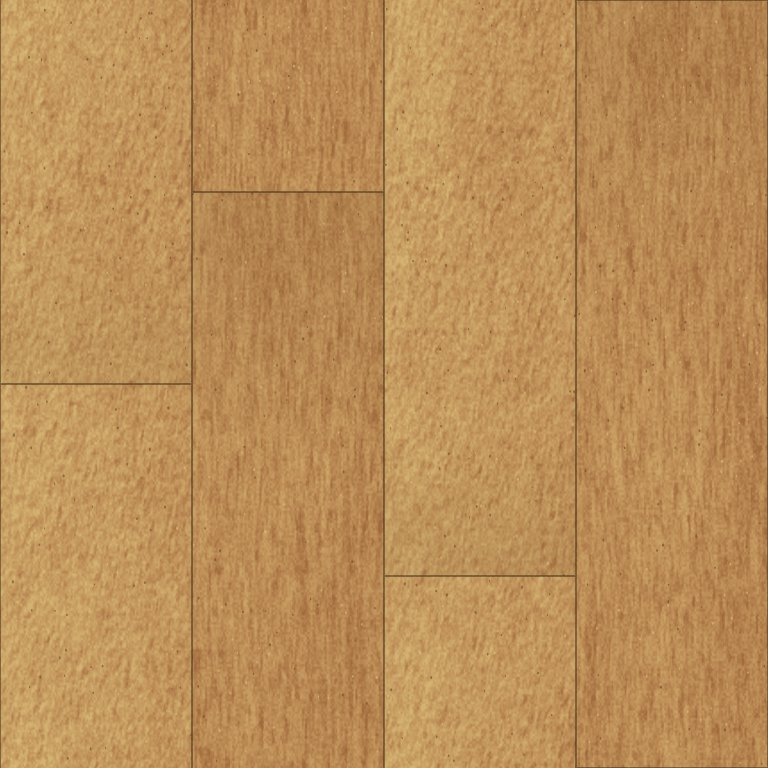
Reproduce this texture procedurally as a Shadertoy shader.

```glsl
// Wooden floor: four staggered planks, alternating pebbled honey and streaked russet grain.

const float PLANKS = 4.0;                            // planks across; each is one canvas long
const vec4 JOINT_HEIGHT = vec4(0.5, 0.75, 0.25, 0.0); // end joint of each plank
const float JOINT_WIDTH = 0.0016;
const float HONEY_SLANT = 0.14;
const float HONEY_TONE = 0.63;
const float RUSSET_TONE = 0.43;
const float FUZZ = 0.36;                             // strength of the finest grain
const float DRIFT = 0.15;                            // strength of the slow shading
const float PORE_SHARE = 0.012;
const vec3 RUST = vec3(0.635, 0.42, 0.24);
const vec3 TAN = vec3(0.748, 0.565, 0.347);
const vec3 STRAW = vec3(0.83, 0.70, 0.445);
const vec3 UMBER = vec3(0.56, 0.42, 0.24);
const vec3 PORE_COLOR = vec3(0.42, 0.28, 0.15);
const vec3 JOINT_COLOR = vec3(0.27, 0.20, 0.11);

float hash(vec2 p) {
    vec3 q = fract(p.xyx * 0.1031);
    q += dot(q, q.yzx + 33.33);
    return fract((q.x + q.y) * q.z);
}

float valueNoise(vec2 p) {
    vec2 cell = floor(p), f = fract(p);
    f = f * f * (3.0 - 2.0 * f);
    float low = mix(hash(cell), hash(cell + vec2(1, 0)), f.x);
    float high = mix(hash(cell + vec2(0, 1)), hash(cell + vec2(1, 1)), f.x);
    return mix(low, high, f.y);
}

// Value noise centred on zero
float grain(vec2 p) {
    return valueNoise(p) - 0.5;
}

// Cellular noise: x = distance to the nearest point, y = random id of that point
vec2 cellular(vec2 p) {
    vec2 cell = floor(p), nearest = vec2(9.0, 0.0);
    for (int j = -1; j <= 1; j++)
    for (int i = -1; i <= 1; i++) {
        vec2 c = cell + vec2(i, j);
        vec2 point = c + vec2(hash(c), hash(c + 57.0));
        float d = length(point - p);
        if (d < nearest.x) nearest = vec2(d, hash(c + 113.0));
    }
    return nearest;
}

// Slanted grain with small pale pebbles and short shadows
float honeyGrain(vec2 p) {
    p.x -= HONEY_SLANT * p.y;
    vec2 q = p * vec2(170.0, 105.0);
    vec2 warp = vec2(valueNoise(q * 0.8), valueNoise(q * 0.8 + 40.0));
    vec2 pebble = cellular(q + 0.8 * warp);
    float bump = (0.3 + 0.7 * pebble.y) * (0.5 - pebble.x);
    float relief = valueNoise(q + vec2(-0.3, 0.4)) - valueNoise(q);
    float fibre = grain(p * vec2(270.0, 60.0));
    float shadow = smoothstep(0.68, 0.9, valueNoise(p * vec2(200.0, 80.0) + 91.0));
    float band = grain(p * vec2(42.0, 14.0) + 17.0);
    return 0.30 * bump + 0.30 * relief + 0.26 * fibre - 0.20 * shadow + 0.17 * band;
}

// Straight, fine fibres broken into short dashes
float russetGrain(vec2 p) {
    p.x += 0.002 * sin(p.y * 9.0) + 0.001 * sin(p.y * 23.0);
    float fibre = grain(p * vec2(300.0, 42.0));
    float strand = grain(p * vec2(190.0, 12.0) + 31.0);
    float dash = smoothstep(0.66, 0.9, valueNoise(p * vec2(230.0, 55.0) + 91.0));
    float band = grain(p * vec2(36.0, 4.0) + 73.0);
    return 0.32 * fibre + 0.24 * strand - 0.22 * dash + 0.13 * band;
}

void mainImage(out vec4 fragColor, in vec2 fragCoord) {
    vec2 uv = fragCoord / iResolution.xy;
    float pixel = 1.0 / min(iResolution.x, iResolution.y);

    // Position within the plank, measured from its lower left corner
    float column = min(floor(uv.x * PLANKS), PLANKS - 1.0);
    vec2 local = vec2(uv.x - column / PLANKS, fract(uv.y - JOINT_HEIGHT[int(column)]));
    float across = local.x * PLANKS;
    bool honey = mod(column, 2.0) < 0.5;
    vec2 grainPos = local + vec2(1.0 + column * 1.37, column * 2.11 + 1.0);

    // Tone: grain, fine fuzz and a slow drift over the plank
    float tone = honey ? HONEY_TONE + honeyGrain(grainPos)
                       : RUSSET_TONE + russetGrain(grainPos);
    tone += FUZZ * grain(grainPos * vec2(430.0, 310.0));
    tone += DRIFT * grain(grainPos * vec2(9.0, 4.0));
    tone += (honey ? 0.14 : 0.08) * (0.5 - across);
    tone = clamp(tone, 0.0, 1.0);
    vec3 color = mix(RUST, TAN, min(2.0 * tone, 1.0));
    color = mix(color, STRAW, max(2.0 * tone - 1.0, 0.0));

    // Browner wood toward one end
    float aged = honey ? 1.0 - smoothstep(0.0, 0.22, local.y)
                       : smoothstep(0.6, 1.0, local.y);
    color = mix(color, UMBER, 0.13 * aged);

    // Rare dark pores and pale specks of uneven size
    vec2 pore = cellular(grainPos * vec2(190.0, 130.0) + 11.0);
    float size = 0.2 + 0.25 * valueNoise(grainPos * 60.0);
    float dotMask = 1.0 - smoothstep(0.3 * size, size, pore.x);
    color = mix(color, PORE_COLOR, 0.6 * dotMask * step(pore.y, PORE_SHARE));
    color = mix(color, STRAW + 0.05, 0.6 * dotMask * step(1.0 - PORE_SHARE, pore.y));

    // Joints along the sides and at the ends
    vec2 edge = min(local, vec2(1.0 / PLANKS, 1.0) - local);
    float joint = clamp((0.5 * JOINT_WIDTH - min(edge.x, edge.y)) / pixel + 0.5, 0.0, 1.0);
    color = mix(color, JOINT_COLOR, 0.9 * joint);

    fragColor = vec4(color, 1.0);
}
```
